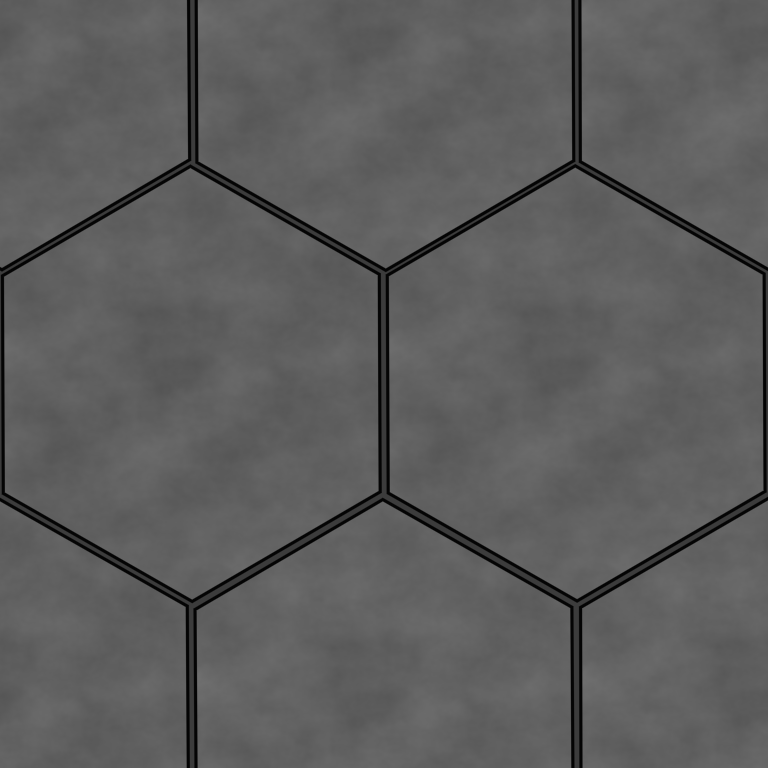
Write a Shadertoy shader that draws this pattern.

```glsl
vec2 hash22(vec2 p) {
    vec3 q = fract(p.xyx * vec3(0.1031, 0.1030, 0.0973));
    q += dot(q, q.yzx + 33.33);
    return fract((q.xx + q.yz) * q.zy);
}

float gradientNoise(vec2 p) {
    vec2 i = floor(p), f = p - i;
    vec2 u = f * f * f * (f * (f * 6.0 - 15.0) + 10.0);
    vec2 o = vec2(0.0, 1.0);
    float a = dot(hash22(i) * 2.0 - 1.0, f);
    float b = dot(hash22(i + o.yx) * 2.0 - 1.0, f - o.yx);
    float c = dot(hash22(i + o) * 2.0 - 1.0, f - o);
    float d = dot(hash22(i + 1.0) * 2.0 - 1.0, f - 1.0);
    return mix(mix(a, b, u.x), mix(c, d, u.x), u.y);
}

float fbm(vec2 p) {
    float sum = 0.0, amp = 0.5;
    for (int i = 0; i < 5; i++) {
        sum += amp * gradientNoise(p);
        p = p * 2.03 + 17.3;
        amp *= 0.58;
    }
    return sum;
}

float hexDistance(vec2 p, float apothem) {
    p = abs(p);
    return max(p.x, dot(p, vec2(0.5, 0.866))) - apothem;
}

// Mottled concrete, laid out alike on every tile
float concrete(vec2 p) {
    float clouds = fbm(p * vec2(9.0, 11.0) + 40.0);
    float stain = exp(-dot(p - vec2(0.033, 0.04), p - vec2(0.033, 0.04)) * 200.0);
    return 0.383 + 0.13 * clouds - 0.025 * stain;
}

void mainImage(out vec4 fragColor, in vec2 fragCoord) {
    vec2 uv = fragCoord / iResolution.y - vec2(0.25, 0.5);
    float px = 1.0 / iResolution.y;
    float rowStep = 0.433;
    float row0 = round(uv.y / rowStep);

    // Nearest tile, each slightly shifted and turned
    float dist = 1e3, tone = 0.0;
    vec2 local = vec2(0.0);
    for (int j = -1; j <= 1; j++) {
        float row = row0 + float(j);
        float shift = 0.25 * mod(row, 2.0);
        float col0 = round((uv.x - shift) / 0.5);
        for (int i = -1; i <= 1; i++) {
            float col = col0 + float(i);
            vec2 id = vec2(col, row) + 20.0;
            vec2 jitter = hash22(id) - 0.5;
            vec2 vary = hash22(id + 57.0) - 0.5;
            vec2 p = uv - vec2(col * 0.5 + shift, row * rowStep) - jitter * 0.0036;
            float angle = 0.005 + 0.006 * vary.x;
            p = mat2(cos(angle), -sin(angle), sin(angle), cos(angle)) * p;
            float d = hexDistance(p, 0.2433);
            if (d < dist) {
                dist = d;
                local = p;
                tone = vary.y * 0.014;
            }
        }
    }

    // Face, black outline, then grout
    float soft = max(0.0008, 0.75 * px);
    float face = concrete(local) + tone;
    float value = mix(face, 0.015, smoothstep(-soft, soft, dist));
    value = mix(value, 0.235, smoothstep(-soft, soft, dist - 0.0041));
    fragColor = vec4(vec3(value), 1.0);
}
```
